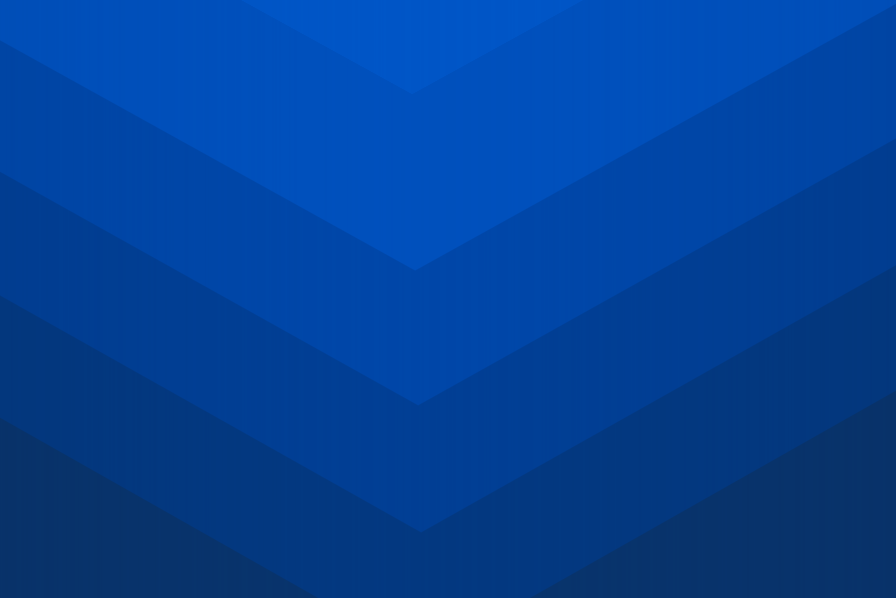
This background is drawn by a WebGL 1 fragment shader. Its source:

```glsl
precision highp float;

uniform vec2 u_resolution;

// Blue ramp: 0 is the brightest band, 5 the darkest
vec3 bandColor(float band) {
    float light = (5.0 - max(band, 0.5)) / 4.0;
    float red = 0.03 * pow(max(1.0 - light, 0.0), 3.0);
    float green = 0.2 + light * (0.06 + 0.05 * light);
    return vec3(red, green, 0.42 + 0.31 * light);
}

// Signed distance to a downward chevron, positive below it
float chevron(vec2 p, vec2 tip, float slope) {
    return (p.y - tip.y + slope * abs(p.x - tip.x)) / sqrt(1.0 + slope * slope);
}

// Faint vertical grain from layered sines
float grain(float x) {
    float sum = 0.0;
    float frequency = 190.0;
    float weight = 0.5;
    for (int i = 0; i < 3; i++) {
        sum += weight * sin(x * frequency + 2.0 * sin(x * frequency * 0.13));
        frequency *= 2.1;
        weight *= 0.7;
    }
    return sum;
}

void main() {
    // x runs 0 to 1.5, y is the depth below the top edge
    vec2 uv = gl_FragCoord.xy / u_resolution;
    vec2 p = vec2(uv.x * 1.5, 1.0 - uv.y);
    float soft = 0.75 / u_resolution.y;

    // Count the chevron edges above this point
    float band = 0.0;
    for (int i = 0; i < 5; i++) {
        float n = float(i);
        vec2 tip = vec2(0.69 + 0.005 * n,
                        0.2625 + 0.2095 * n - 0.1055 * exp2(-2.43 * n));
        float edge = chevron(p, tip, 0.55 + 0.004 * n);
        band += smoothstep(-soft, soft, edge);
    }

    // Gentle falloff to the sides, then the grain
    float falloff = 1.012 - 0.05 * pow(p.x - 0.75, 2.0);
    vec3 color = bandColor(band) * falloff;
    color += vec3(0.0, 0.002, 0.003) * grain(p.x);

    gl_FragColor = vec4(color, 1.0);
}
```
